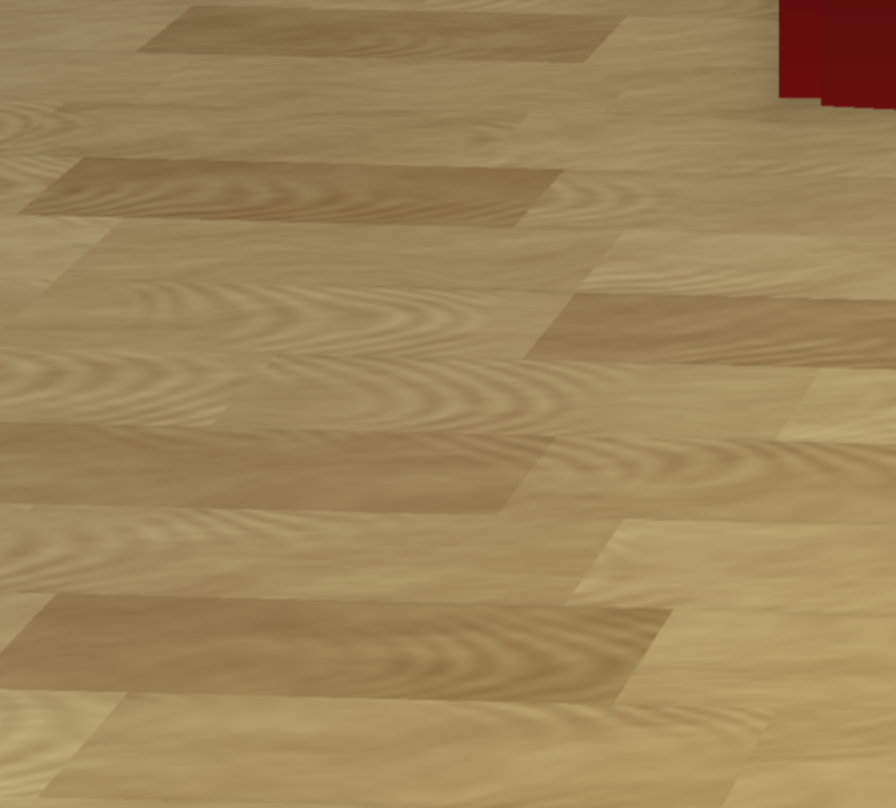
A Shadertoy shader for this texture:

```glsl
// Per board row: joint position, tone left of it, tone right of it
const vec3 ROWS[12] = vec3[12](
    vec3(-1.08, .48, .42), vec3(-.929, .15, .52), vec3(-.886, .46, .44),
    vec3(-.934, .42, .56), vec3(-.879, .14, .45), vec3(-1.121, .72, .46),
    vec3(-.809, .48, .20), vec3(-.638, .50, .72), vec3(-.757, .26, .45),
    vec3(-.690, .50, .70), vec3(-.635, .20, .62), vec3(-.868, .80, .56));

float hash(vec2 p) {
    return fract(sin(dot(p, vec2(127.1, 311.7))) * 43758.5);
}

float noise(vec2 p) {
    vec2 i = floor(p), f = fract(p);
    f = f * f * (3. - 2. * f);
    return mix(mix(hash(i), hash(i + vec2(1, 0)), f.x),
               mix(hash(i + vec2(0, 1)), hash(i + vec2(1, 1)), f.x), f.y);
}

float woodGrain(vec2 p, float seed) {
    vec2 q = p + seed * vec2(7.3, 31.7);
    // Slanting streaks and fine fibres
    vec2 s = q + vec2(0., 1.5 * p.x + .3 * noise(q * vec2(14., 2.)));
    float streaks = noise(s * vec2(9., 4.)) + .7 * noise(s * vec2(24., 10.))
                  + .6 * noise(s * vec2(70., 20.)) - 1.15;
    // Nested arches around the heart of the board
    float across = p.y - .35 - .3 * hash(vec2(seed, 2.));
    float rings = p.x * 230. + across * across * 55. + 9. * noise(q * vec2(16., 2.));
    float arches = sin(rings) * smoothstep(.45, .8, noise(q * vec2(8., 1.2) + 40.));
    return .8 * streaks + .45 * arches;
}

vec3 floorColor(vec2 p) {
    // Perspective: u runs along the boards, v counts the rows
    float depth = p.y - .025 * (p.x - .43);
    float u = (p.x - 2.43) / (p.y + 1.76);
    float v = 30.79 - 54.55 / (depth + 1.76);
    float row = floor(v);
    vec3 board = ROWS[clamp(int(row) + 1, 0, 11)];

    float along = (u - board.x) / .311;
    float plank = floor(along);
    float seed = hash(vec2(row + 3., plank + 9.));
    float tone = plank == -1. ? board.y : plank == 0. ? board.z : .44 + .2 * seed;

    tone += .32 * woodGrain(vec2(u, fract(v)), floor(seed * 60.));
    vec3 color = mix(vec3(.53, .435, .275), vec3(.70, .635, .455), tone);

    // Broken, faint seams between rows
    float seam = abs(fract(v + .5) - .5);
    float wear = smoothstep(.35, .8, noise(vec2(u * 14., floor(v + .5) * 5.)));
    color *= 1. - .04 * wear * (1. - smoothstep(0., .07, seam));

    // Light grows warmer and brighter toward the lower right
    float light = clamp(p.y * .65 + p.x * .32, 0., 1.);
    color *= mix(vec3(.93, .93, .99), vec3(1.14, 1.13, 1.06), light);

    // Soft shadow around the red box
    float away = length(max(vec2(.98 - p.x, p.y - .12), 0.));
    return color * (1. - .18 * exp(-away * 18.));
}

vec3 scene(vec2 p) {
    // Red box with two faces in the upper right corner
    bool rightFace = p.x > 1.016;
    float boxBottom = rightFace ? .131 + .05 * (p.x - 1.016) : .121;
    if (p.x > .964 && p.y < boxBottom) {
        vec3 red = rightFace ? vec3(.40, .06, .05) : vec3(.42, .05, .05);
        return red * (.9 + .8 * p.y);
    }
    return floorColor(p);
}

void mainImage(out vec4 fragColor, in vec2 fragCoord) {
    // Average a 3 by 3 grid of samples for softened edges
    vec3 sum = vec3(0.);
    for (int i = 0; i < 9; i++) {
        vec2 offset = (vec2(i % 3, i / 3) - 1.) * .0013;
        vec2 p = fragCoord / iResolution.y + offset;
        sum += scene(vec2(p.x, 1. - p.y));
    }
    fragColor = vec4(sum / 9., 1.);
}
```
